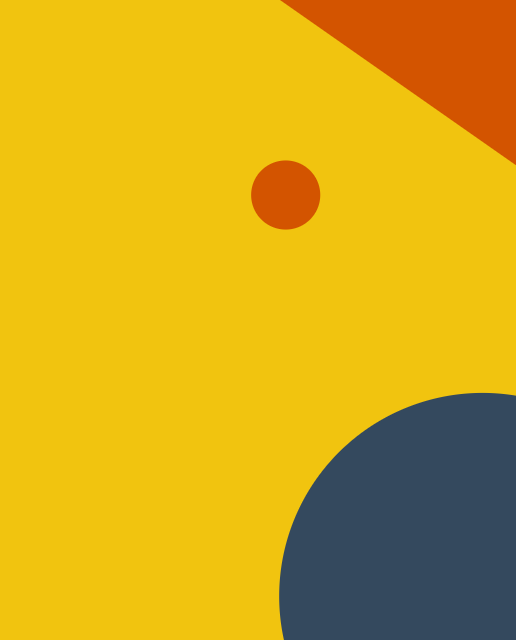
Give the GLSL for this background, as a WebGL 2 fragment shader.

```glsl
#version 300 es
precision highp float;
// Flat poster: a slanted corner, a small disc and a large disc on a yellow ground.

#define GROUND vec3(0.945, 0.769, 0.059)
#define SLATE vec3(0.204, 0.286, 0.369)
#define RUST vec3(0.827, 0.329, 0.0)
#define SMALL_CENTER vec2(0.4464, 0.6953)
#define SMALL_RADIUS 0.0540
#define LARGE_CENTER vec2(0.7539, 0.0684)
#define LARGE_RADIUS 0.3177
#define SLANT_POINT vec2(0.4375, 1.0)
#define SLANT_ANGLE radians(35.0)

uniform vec2 u_resolution;
out vec4 fragColor;

float disc(vec2 p, vec2 center, float radius) {
    return length(p - center) - radius;
}

// Signed distance to a half plane, negative on the upper right side
float slantedCorner(vec2 p) {
    return -dot(p - SLANT_POINT, vec2(sin(SLANT_ANGLE), cos(SLANT_ANGLE)));
}

// Coverage of a shape, with an edge one pixel wide
float fill(float dist) {
    return clamp(0.5 - dist * u_resolution.y, 0.0, 1.0);
}

void main() {
    // Canvas height is one unit
    vec2 p = gl_FragCoord.xy / u_resolution.y;

    vec3 color = GROUND;
    color = mix(color, RUST, fill(slantedCorner(p)));
    color = mix(color, SLATE, fill(disc(p, LARGE_CENTER, LARGE_RADIUS)));
    color = mix(color, RUST, fill(disc(p, SMALL_CENTER, SMALL_RADIUS)));

    fragColor = vec4(color, 1.0);
}
```
